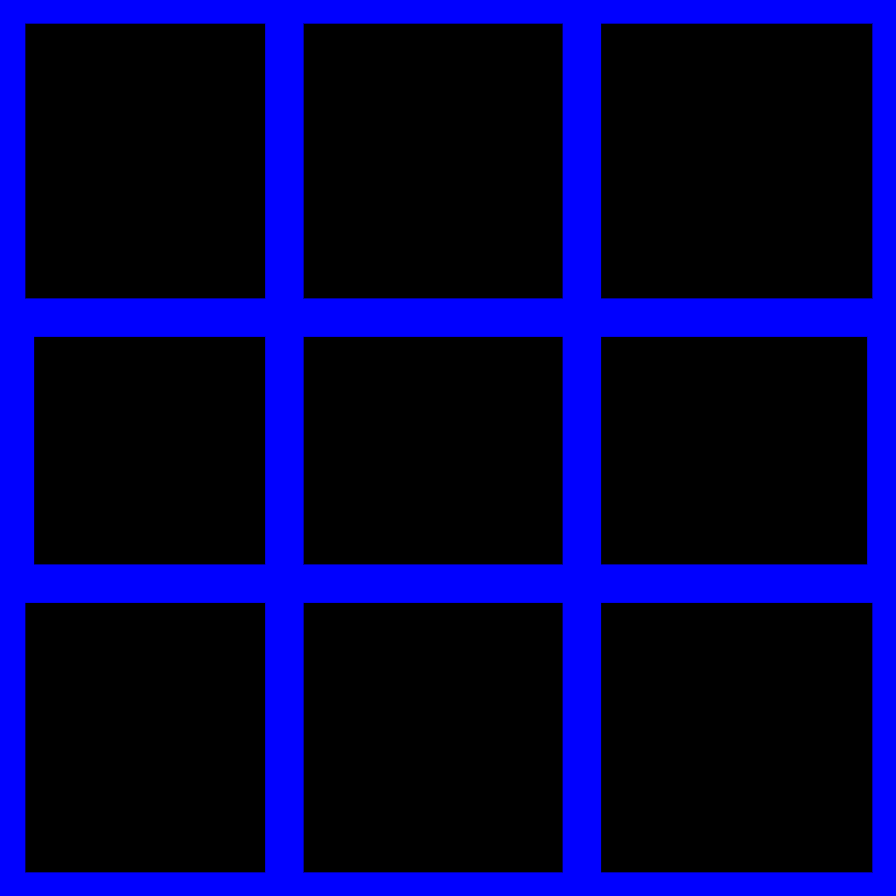
Give the GLSL for this pattern, as a WebGL 2 fragment shader.

```glsl
#version 300 es
precision highp float;
// Three by three black panes in a pure blue lattice with slightly uneven spacing.
// A signed distance joins the outer frame and the crossing bars;
// the middle row has a slightly thicker frame at its two sides.

uniform vec2 u_resolution;
out vec4 fragColor;

// Positive inside the blue frame, negative in the opening.
float frameDistance(vec2 p) {
    bool middleRow = abs(p.y - 0.497) < 0.1485;
    vec2 sides = middleRow ? vec2(0.0381, 0.9678) : vec2(0.0283, 0.9736);
    vec2 low = vec2(sides.x, 0.0264) - p;
    vec2 high = p - vec2(sides.y, 0.9736);
    vec2 edge = max(low, high);
    return max(edge.x, edge.y);
}

// Positive inside the two vertical and two horizontal bars.
float barDistance(vec2 p) {
    float nearest = 1.0;
    for (int i = 0; i < 2; i++) {
        vec2 center = vec2(0.3174, 0.3486) + float(i) * vec2(0.332, 0.2969);
        vec2 offset = abs(p - center);
        nearest = min(nearest, min(offset.x, offset.y));
    }
    return 0.02148 - nearest;
}

void main() {
    vec2 p = gl_FragCoord.xy / u_resolution;
    float lattice = max(frameDistance(p), barDistance(p));

    // One pixel of linear edge coverage.
    float pixel = 1.0 / min(u_resolution.x, u_resolution.y);
    float coverage = clamp(lattice / pixel + 0.5, 0.0, 1.0);

    vec3 paneBlack = vec3(0.0);
    vec3 latticeBlue = vec3(0.0, 0.0, 1.0);
    fragColor = vec4(mix(paneBlack, latticeBlue, coverage), 1.0);
}
```
